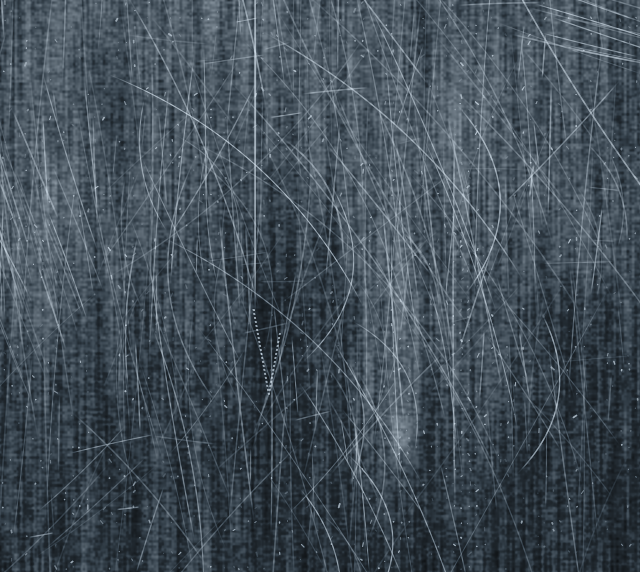
This texture is drawn by a Shadertoy shader. Its source:

```glsl
#define SCRATCH_WIDTH 0.00095
#define SCRATCH_TONE 0.93
#define SCRATCH_GAIN 1.5
#define BASE_DARK 0.205
#define BASE_LIGHT 0.335
#define COLUMN_CONTRAST 0.10
#define STREAK_CONTRAST 0.19
#define GRAIN_CONTRAST 0.13
#define DUST_CELLS 75.0
#define DUST_SHARE 0.13

float pixel;

vec4 hash4(vec2 cell) {
    vec4 h = fract(cell.xyxy * vec4(0.1031, 0.1030, 0.0973, 0.1099));
    h += dot(h, h.wzxy + 33.33);
    return fract((h.xxyz + h.yzzw) * h.zywx);
}

float noise(vec2 p) {
    vec2 cell = floor(p), f = fract(p);
    f = f * f * (3.0 - 2.0 * f);
    float low = mix(hash4(cell).x, hash4(cell + vec2(1, 0)).x, f.x);
    float high = mix(hash4(cell + vec2(0, 1)).x, hash4(cell + vec2(1, 1)).x, f.x);
    return mix(low, high, f.y) - 0.5;
}

float stroke(float dist, float halfWidth) {
    return 1.0 - smoothstep(halfWidth - 0.45 * pixel, halfWidth + 0.75 * pixel, dist);
}

float spot(vec2 p, vec2 centre, vec2 size) {
    vec2 q = (p - centre) / size;
    return exp(-dot(q, q));
}

// Family of bent scratches; lean is measured from the vertical, bend is curvature.
float scratches(vec2 p, int count, float seed, vec2 centre, vec2 spread,
                vec2 lean, vec2 reach, vec2 bend, float strength) {
    float sum = 0.0;
    for (int i = 0; i < count; i++) {
        vec4 place = hash4(vec2(float(i) + 3.0, seed));
        float angle = mix(lean.x, lean.y, place.z);
        float halfLength = mix(reach.x, reach.y, place.w * place.w);
        vec2 q = p - centre - (place.xy * 2.0 - 1.0) * spread;
        vec2 axis = vec2(-sin(angle), cos(angle));
        float along = dot(q, axis);
        if (abs(along) > halfLength) continue;
        vec4 shape = hash4(vec2(float(i) + 71.0, seed + 19.0));
        float curve = mix(bend.x, bend.y, shape.x);
        float across = dot(q, vec2(axis.y, -axis.x)) + curve * along * along;
        float slope = 2.0 * curve * along;
        float dist = abs(across) * inversesqrt(1.0 + slope * slope);
        float ends = 1.0 - smoothstep(0.7 * halfLength, halfLength, abs(along));
        float wear = 0.75 + 0.25 * sin(along * 61.0 + shape.w * 6.3) * sin(along * 337.0 + shape.z * 6.3);
        float width = SCRATCH_WIDTH * mix(0.6, 1.15, shape.z);
        sum += stroke(dist, width) * ends * wear * mix(0.22, 1.0, shape.y * shape.y) * strength;
    }
    return sum;
}

// Tiny flecks, one candidate per cell.
float dust(vec2 p) {
    vec2 cell = floor(p * DUST_CELLS);
    vec4 h = hash4(cell + 11.0);
    vec4 k = hash4(cell + 217.0);
    vec2 q = fract(p * DUST_CELLS) - mix(vec2(0.3), vec2(0.7), h.xy);
    float angle = (k.x - 0.5) * 2.0;
    vec2 axis = vec2(sin(angle), cos(angle));
    float reach = 0.25 * k.y * k.y * k.y;
    q -= axis * clamp(dot(q, axis), -reach, reach);
    float share = DUST_SHARE + 0.4 * spot(p, vec2(0.81, 0.4), vec2(0.02, 0.8))
                + 0.5 * spot(p, vec2(0.7, 0.25), vec2(0.03, 0.09));
    float size = SCRATCH_WIDTH * mix(0.6, 1.3, k.w * k.w);
    return stroke(length(q) / DUST_CELLS, size) * step(h.z, share) * mix(0.15, 1.0, k.z * k.z);
}

// Brushed plate: soft light, vertical streaks and a fine weave.
float plate(vec2 p) {
    float tone = mix(BASE_DARK, BASE_LIGHT, smoothstep(0.05, 0.95, p.y));
    tone += 0.05 * (0.55 - p.x) * (1.0 - 0.5 * p.y);
    tone -= 0.07 * spot(p, vec2(0.5, 0.38), vec2(0.12, 0.35));
    tone += 0.07 * spot(p, vec2(0.06, 0.6), vec2(0.08, 0.2));
    tone += 0.08 * spot(p, vec2(0.69, 0.4), vec2(0.05, 0.22));
    tone += 0.25 * spot(p, vec2(0.7, 0.24), vec2(0.014, 0.045));
    tone += 0.07 * spot(p, vec2(0.80, 0.9), vec2(0.025, 0.5));
    tone += 0.10 * noise(p * 5.0 + 7.0);
    tone += COLUMN_CONTRAST * noise(vec2(p.x * 38.0 + p.y, p.y * 2.3));
    tone += STREAK_CONTRAST * noise(vec2(p.x * 215.0, p.y * 9.0));
    tone += GRAIN_CONTRAST * noise(p * vec2(75.0, 225.0));
    tone += GRAIN_CONTRAST * noise(p * vec2(225.0, 205.0) + 31.0);
    return tone;
}

void mainImage(out vec4 fragColor, in vec2 fragCoord) {
    vec2 p = fragCoord / iResolution.y;
    pixel = 1.0 / iResolution.y;
    vec2 middle = vec2(0.56, 0.5);

    // Fine vertical wear, then long leaning cuts in both directions
    float marks = scratches(p, 160, 1.0, vec2(0.56, 0.6), vec2(0.57, 0.5), vec2(-0.13, 0.16), vec2(0.03, 0.36), vec2(-0.1, 0.1), 0.55);
    marks += scratches(p, 65, 2.0, vec2(0.48, 0.55), vec2(0.55, 0.5), vec2(0.12, 0.75), vec2(0.1, 0.45), vec2(-0.15, 0.4), 0.62);
    marks += scratches(p, 50, 3.0, vec2(0.5, 0.4), vec2(0.55, 0.45), vec2(-1.0, -0.1), vec2(0.08, 0.35), vec2(-0.4, 0.4), 0.45);
    marks += scratches(p, 8, 4.0, vec2(0.7, 0.6), vec2(0.25, 0.25), vec2(0.45, 0.85), vec2(0.3, 0.45), vec2(0.25, 0.7), 0.9);

    // Hooked arcs
    marks += scratches(p, 20, 5.0, vec2(0.75, 0.35), vec2(0.35, 0.33), vec2(-0.15, 0.5), vec2(0.07, 0.2), vec2(1.2, 3.2), 0.8);
    marks += scratches(p, 10, 6.0, vec2(0.33, 0.45), vec2(0.13, 0.35), vec2(-0.1, 0.2), vec2(0.12, 0.25), vec2(-1.8, -0.6), 0.65);

    // Parallel bundle at the left, fan at the upper right, stray level nicks
    marks += scratches(p, 24, 7.0, vec2(0.07, 0.58), vec2(0.08, 0.14), vec2(0.2, 0.4), vec2(0.08, 0.2), vec2(-0.1, 0.1), 0.55);
    marks += scratches(p, 12, 8.0, vec2(1.05, 0.94), vec2(0.06, 0.06), vec2(1.2, 1.4), vec2(0.08, 0.16), vec2(-0.1, 0.1), 0.8);
    marks += scratches(p, 24, 9.0, middle, vec2(0.55, 0.5), vec2(-1.7, -1.3), vec2(0.02, 0.09), vec2(-0.3, 0.3), 0.55);
    marks += 0.7 * stroke(abs(p.x - 0.446), SCRATCH_WIDTH) * smoothstep(0.44, 0.55, p.y);

    // Beaded chevron
    vec2 v = p - vec2(0.47, 0.31);
    float bead = smoothstep(-0.5, 0.6, sin(v.y * 900.0));
    float limit = v.x < 0.0 ? 0.15 : 0.11;
    marks += 0.7 * stroke(abs(abs(v.x) - 0.18 * v.y), 0.0013) * bead * step(0.0, v.y) * step(v.y, limit);

    marks += 0.8 * dust(p);
    float tone = plate(p);
    tone = max(tone, mix(0.165, tone, 0.45));
    tone = mix(tone, SCRATCH_TONE, 1.0 - exp(-SCRATCH_GAIN * marks));
    vec3 steelTint = vec3(-0.05, 0.0, 0.042) * smoothstep(-0.05, 0.3, tone);
    fragColor = vec4(clamp(tone + steelTint, 0.0, 1.0), 1.0);
}
```
